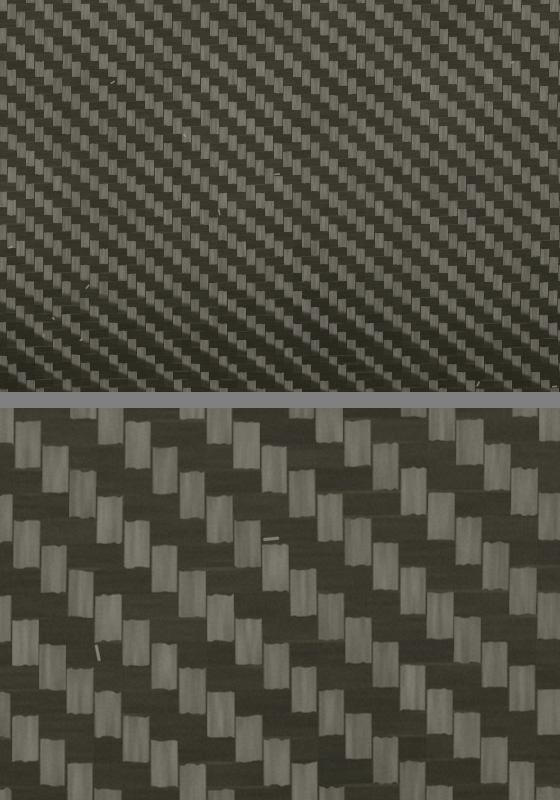
Top: the whole. Bottom: its middle third, enlarged.
Reproduce this texture procedurally as a Shadertoy shader.

```glsl
const vec2 TOWS = vec2(61.0, 48.0);      // tows across and down
const vec2 PHASE = vec2(0.195, 1.48);    // weave offset, in tows
const vec3 WEFT_DARK = vec3(0.168, 0.166, 0.122);
const vec3 WEFT_LIGHT = vec3(0.228, 0.220, 0.177);
const vec3 WARP_DARK = vec3(0.315, 0.310, 0.265);
const vec3 WARP_LIGHT = vec3(0.475, 0.465, 0.425);
const vec3 SEAM = vec3(0.31, 0.295, 0.235);
const vec3 FLECK = vec3(0.66, 0.65, 0.58);

float hash(vec2 p) {
    vec3 q = fract(p.xyx * vec3(0.1031, 0.1030, 0.0973));
    q += dot(q, q.yzx + 33.33);
    return fract((q.x + q.y) * q.z);
}

float noise(vec2 p) {
    vec2 i = floor(p), f = fract(p);
    f = f * f * (3.0 - 2.0 * f);
    return mix(mix(hash(i), hash(i + vec2(1, 0)), f.x),
               mix(hash(i + vec2(0, 1)), hash(i + vec2(1, 1)), f.x), f.y);
}

// Soft interval: 1 between lo and hi, with the given edge blur
float band(float x, float lo, float hi, float blur) {
    return smoothstep(lo - blur, lo + blur, x) * (1.0 - smoothstep(hi - blur, hi + blur, x));
}

// Slight drift of the hand-laid tows
vec2 drift(vec2 p) {
    return 0.28 * (vec2(noise(p * vec2(0.13, 0.09)), noise(p * vec2(0.11, 0.16) + 40.0)) - 0.5);
}

// Dark horizontal tows with thin, broken light seams
vec3 weftColor(vec2 p, float light, float blur) {
    float row = floor(p.y);
    float fibre = noise(p * vec2(0.7, 6.0)) - 0.5;
    vec3 col = mix(WEFT_DARK, WEFT_LIGHT, light);
    col *= 1.0 + 0.12 * fibre + 0.10 * (hash(vec2(row, floor(p.x * 0.25))) - 0.5);
    float edge = abs(fract(p.y + 0.5) - 0.5);
    float seam = 1.0 - smoothstep(0.02, 0.05 + blur, edge);
    float broken = smoothstep(0.45, 0.85, noise(vec2(p.x * 0.6, floor(p.y + 0.5) * 7.3)));
    return mix(col, SEAM, 0.5 * seam * broken);
}

// Lit vertical tows with fine lengthwise fibres
vec3 warpColor(vec2 p, vec2 id, float along, float light) {
    float fibre = noise(vec2(p.x * 6.0, p.y * 0.55 + id.x * 3.7));
    float fine = noise(vec2(p.x * 11.0, p.y * 1.3 + 9.0));
    float sheen = 0.22 + 0.45 * fibre + 0.18 * fine + 0.22 * (hash(id) - 0.5);
    sheen += 0.12 * sin(3.14159 * along);
    return mix(WARP_DARK, WARP_LIGHT, sheen) * mix(0.92, 1.03, light);
}

// Sparse dust: short tilted scratches
float flecks(vec2 p, float blur) {
    float mask = 0.0;
    for (int i = 0; i < 12; i++) {
        float k = float(i);
        vec2 center = vec2(hash(vec2(k, 3.1)) * 1.43, hash(vec2(k, 8.7)));
        float angle = 6.2832 * hash(vec2(k, 5.3));
        vec2 dir = vec2(cos(angle), sin(angle));
        vec2 d = p - center;
        float reach = 0.001 + 0.005 * hash(vec2(k, 1.9));
        d -= dir * clamp(dot(d, dir), -reach, reach);
        mask = max(mask, 1.0 - smoothstep(0.0006, 0.0012 + blur, length(d)));
    }
    return mask;
}

void mainImage(out vec4 fragColor, in vec2 fragCoord) {
    vec2 uv = fragCoord / iResolution.xy;
    vec2 p = uv * TOWS + PHASE;
    p += drift(p);
    vec2 blur = max(vec2(0.05), 0.6 * TOWS / iResolution.xy);

    // Two-over, two-under twill
    float column = floor(p.x);
    float climb = p.y + column;
    float along = mod(climb, 4.0) * 0.5;
    vec2 id = vec2(column, floor(climb * 0.25));

    // Lighting falls off toward the lower edge
    float light = smoothstep(0.0, 0.55, uv.y + 0.08 * (noise(uv * 4.0) - 0.5));
    float fade = 1.0 - smoothstep(0.05, 0.42, uv.y + 0.08 * uv.x);

    // Visible patch of the vertical tow, with ragged ends
    float halfWidth = 0.445 + 0.05 * hash(id + 17.0);
    float across = band(fract(p.x), 0.5 - halfWidth, 0.5 + halfWidth, blur.x);
    float ragged = 0.06 * (noise(vec2(p.x * 6.0, id.y * 5.1)) - 0.5);
    float patchMask = across * band(along, 0.03 + ragged, 0.97 + ragged, blur.y * 0.5);

    // Lower end of each patch curves into shadow where light is low
    float slant = 0.22 * (0.5 - fract(p.x)) + 0.25 * (hash(id + 5.0) - 0.5);
    float shadowEnd = fade * (0.42 + slant);
    float lit = mix(1.0, smoothstep(shadowEnd - 0.14, shadowEnd + 0.14, along), min(1.0, fade * 2.0));

    vec3 weft = weftColor(p, light, blur.y);
    vec3 warp = mix(weft * 1.15, warpColor(p, id, along, light), lit);
    vec3 col = mix(weft, warp, patchMask);

    // Cloudy haze and fine grain
    col *= 0.96 + 0.08 * noise(uv * vec2(5.0, 4.0) + 12.0);
    col += 0.018 * (hash(floor(uv * vec2(768.0, 536.0))) - 0.5);
    vec2 canvas = vec2(uv.x * iResolution.x / iResolution.y, uv.y);
    col = mix(col, FLECK, 0.65 * flecks(canvas, 1.0 / iResolution.y));
    fragColor = vec4(col, 1.0);
}
```
